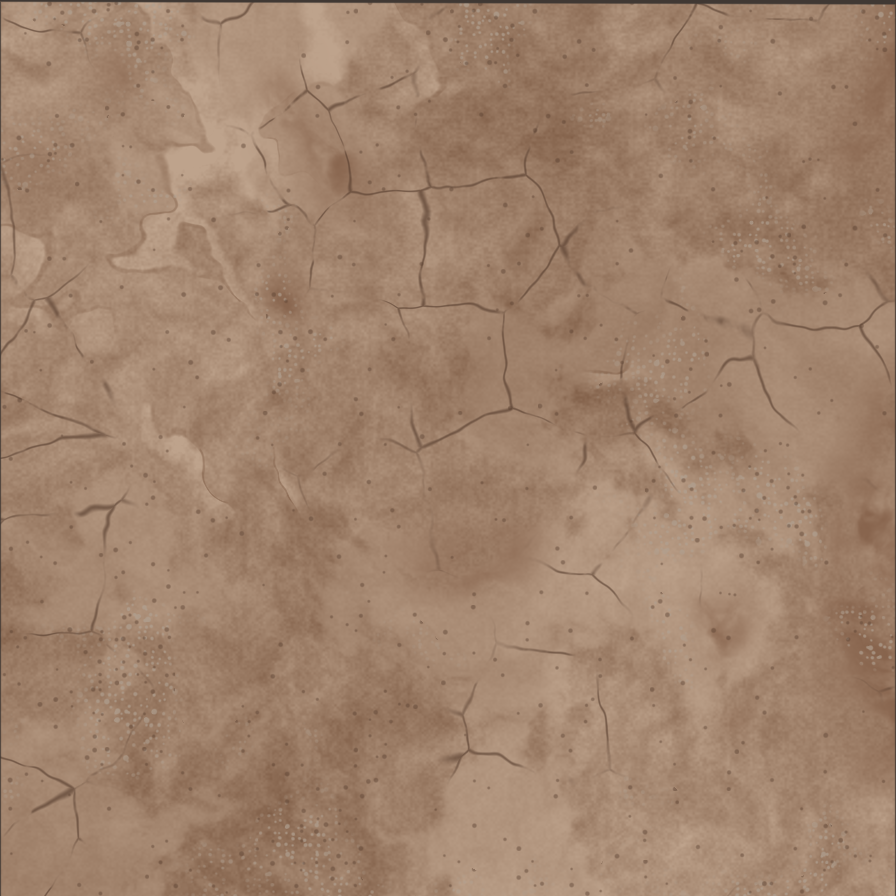
Write a Shadertoy shader that draws this texture.

```glsl
// Honed travertine tile: warped noise clouds set the tone of the stone, with
// smooth pale patches, fine broken cracks, curled shell-like folds, rust stains
// and a gritty surface of grey flecks and dark pits layered on top.

#define CLOUD_SCALE 3.2
#define CLOUD_CONTRAST 1.2
#define MOTTLE_SCALE 34.0
#define MOTTLE_CONTRAST 0.85
#define GRAIN_CONTRAST 0.20
#define PATCH_LEVEL 0.57
#define CRACK_SCALE 8.0
#define CRACK_WIDTH 0.0011
#define RUST_SPOTS 9
#define MEAN_TONE 0.57

const vec3 DARK_STONE  = vec3(0.53, 0.40, 0.31);
const vec3 LIGHT_STONE = vec3(0.71, 0.60, 0.51);
const vec3 RUST_STONE  = vec3(0.46, 0.31, 0.22);
const vec3 GREY_FLECK  = vec3(0.69, 0.63, 0.57);
const vec3 PIT_SHADE   = vec3(0.35, 0.25, 0.19);
const vec3 EDGE_SHADE  = vec3(0.25, 0.22, 0.20);

float hash(vec2 p) {
    return fract(sin(dot(p, vec2(127.1, 311.7))) * 43758.5453);
}

vec2 hash2(vec2 p) {
    return vec2(hash(p), hash(p + 57.3));
}

float noise(vec2 p) {
    vec2 i = floor(p), f = fract(p);
    f = f * f * (3.0 - 2.0 * f);
    return mix(mix(hash(i), hash(i + vec2(1, 0)), f.x),
               mix(hash(i + vec2(0, 1)), hash(i + vec2(1, 1)), f.x), f.y);
}

float fbm(vec2 p, int octaves) {
    float sum = 0.0, amp = 0.5, total = 0.0;
    for (int i = 0; i < octaves; i++) {
        sum += amp * noise(p);
        total += amp;
        p = mat2(1.6, 1.2, -1.2, 1.6) * p + 17.0;
        amp *= 0.5;
    }
    return sum / total;
}

// Gap between the two nearest cell centres: zero along cell borders
float cellBorder(vec2 p) {
    vec2 cell = floor(p);
    float near1 = 9.0, near2 = 9.0;
    for (int y = -1; y <= 1; y++)
    for (int x = -1; x <= 1; x++) {
        vec2 c = cell + vec2(x, y);
        float d = length(c + hash2(c) - p);
        near2 = min(near2, max(near1, d));
        near1 = min(near1, d);
    }
    return near2 - near1;
}

// One soft dot per grid cell, kept with the given chance
float dots(vec2 p, float scale, float chance, float blur) {
    p *= scale;
    vec2 cell = floor(p);
    vec2 centre = 0.3 + 0.4 * hash2(cell);
    float radius = mix(0.15, 0.32, hash(cell + 9.1));
    float d = length(fract(p) - centre);
    float soft = max(0.08, blur * scale);
    return step(hash(cell + 23.7), chance) * (1.0 - smoothstep(radius - soft, radius + soft, d));
}

void mainImage(out vec4 fragColor, in vec2 fragCoord) {
    vec2 p = fragCoord / iResolution.xy;
    float px = 1.0 / iResolution.y;

    // Shared fields
    vec2 warp = vec2(fbm(p * 5.0 + 3.0, 5), fbm(p * 5.0 + 41.0, 5)) - 0.5;
    vec2 q = p + 0.16 * warp;
    float cloud = fbm(q * CLOUD_SCALE + 8.0, 5);
    float mottle = fbm(p * MOTTLE_SCALE + 5.0 * warp, 4);
    float grain = noise(p * 230.0) + noise(p * 390.0 + 7.0) - 1.0;

    // Smooth pale patches with a ragged outline
    float patchField = fbm(q * 3.4 + 63.0, 4) + 0.14 * (mottle - 0.5);
    float pale = smoothstep(PATCH_LEVEL - 0.02, PATCH_LEVEL + 0.05, patchField);

    // Tone of the stone
    float tone = MEAN_TONE + CLOUD_CONTRAST * (cloud - 0.5);
    tone += MOTTLE_CONTRAST * (mottle - 0.5) * mix(1.0, 0.4, pale);
    tone += GRAIN_CONTRAST * grain * mix(1.0, 0.5, pale) + 0.20 * pale;

    // Curled folds: a pale rim beside a thin dark crease
    float corner = 1.0 - smoothstep(0.12, 0.27, length(q - vec2(0.11, 0.84)));
    float foldZone = max(corner, smoothstep(0.65, 0.72, fbm(p * 4.0 + 90.0, 3)));
    vec2 along = mat2(0.57, -0.82, 0.82, 0.57) * q;
    float fold = fbm(along * vec2(10.0, 6.0) + 12.0, 3) - 0.5;
    float rim = smoothstep(0.0, 0.02, fold) * (1.0 - smoothstep(0.05, 0.13, fold));
    float crease = 1.0 - smoothstep(0.003, 0.016, abs(fold));
    tone += foldZone * (0.32 * rim - 0.35 * crease * smoothstep(0.4, 0.6, mottle));

    vec3 col = mix(DARK_STONE, LIGHT_STONE, clamp(tone, -0.25, 1.2));

    // Rust stains, scattered and along the right side
    float rust = 0.7 * smoothstep(0.88, 1.0, q.x) * smoothstep(0.42, 0.6, fbm(p * 4.0 + 29.0, 3));
    for (int i = 0; i < RUST_SPOTS; i++) {
        vec2 id = vec2(float(i), 4.0);
        float radius = mix(0.015, 0.055, hash(id + 2.0));
        float d = length(q - hash2(id)) / radius;
        rust += mix(0.3, 0.75, hash(id + 6.0)) * exp(-d * d);
    }
    col = mix(col, RUST_STONE, min(rust, 0.8) * smoothstep(0.15, 0.75, mottle));

    // Grey flecks in clusters and sparse dark pits
    float fleckZone = smoothstep(0.54, 0.70, fbm(q * 7.0 + 75.0, 4));
    float flecks = dots(p + 0.02 * warp, 150.0, 0.45, px) + dots(p, 95.0, 0.12, px);
    col = mix(col, GREY_FLECK, 0.7 * min(flecks, 1.0) * fleckZone);
    float pits = dots(p + 0.4, 120.0, 0.03 + 0.10 * fleckZone, px);
    col = mix(col, PIT_SHADE, 0.45 * pits);

    // Broken hairline cracks
    float crackDist = cellBorder((p + 0.10 * warp) * CRACK_SCALE) / (2.0 * CRACK_SCALE);
    float crackZone = smoothstep(0.53, 0.63, fbm(p * 5.0 + 52.0, 3));
    float crack = 1.0 - smoothstep(CRACK_WIDTH - px, CRACK_WIDTH + px, crackDist);
    col = mix(col, PIT_SHADE, 0.65 * crack * crackZone * smoothstep(0.3, 0.6, mottle));

    // Dark sliver past the top and side edges of the tile
    float rimGap = min(1.0 - p.y - 0.003 * p.x, min(p.x, 1.0 - p.x) + 0.001);
    col = mix(EDGE_SHADE, col, smoothstep(0.002 - px, 0.002 + px, rimGap));

    fragColor = vec4(col, 1.0);
}
```
